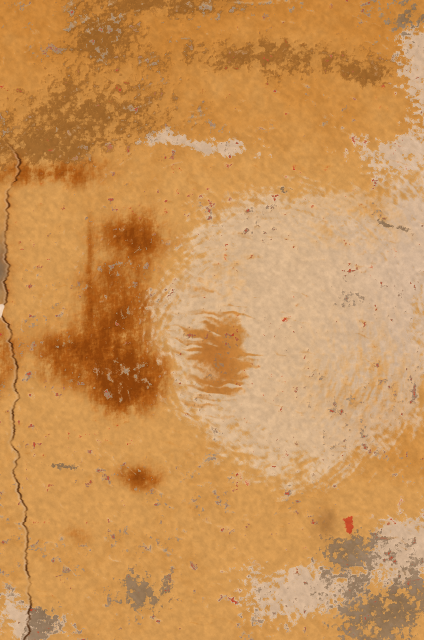
Write a Shadertoy shader that draws this texture.

```glsl
// Weathered ochre plaster: rust, flaking dirt, a brushed cream repair and a long crack.
// Soft elliptical blobs, broken up by value noise, are blended from wall to surface.
// Positions are in canvas heights, with the origin at the lower left.
const vec3 OCHRE = vec3(.83, .60, .33);
const vec3 AMBER = vec3(.78, .51, .22);
const vec3 RUST = vec3(.64, .33, .08);
const vec3 DEEP_RUST = vec3(.50, .23, .04);
const vec3 DIRT = vec3(.55, .35, .15);
const vec3 CREAM = vec3(.85, .71, .56);
const vec3 PALE = vec3(.83, .71, .60);
const vec3 GREY = vec3(.52, .42, .32);
const vec3 SHADOW = vec3(.30, .16, .06);
const vec3 RED_PAINT = vec3(.77, .25, .14);
const vec4 REPAIR = vec4(.475, .485, .222, .228);
const float WARP = .05;
const float GRAIN = .2;

// Each blob holds its centre and its radii
const int BLOBS = 6;
const vec4 RUST_AT[BLOBS] = vec4[](
  vec4(.19, .50, .07, .09), vec4(.19, .39, .055, .055), vec4(.11, .45, .06, .04),
  vec4(.21, .64, .06, .035), vec4(.07, .725, .09, .018), vec4(.215, .262, .03, .018));
const vec4 DIRT_AT[BLOBS] = vec4[](
  vec4(.13, .82, .13, .06), vec4(.42, .905, .14, .03), vec4(.25, 1., .12, .02),
  vec4(.16, .94, .06, .04), vec4(.05, .76, .08, .025), vec4(.57, .88, .04, .02));
const vec4 PALE_AT[BLOBS] = vec4[](
  vec4(.32, .775, .08, .012), vec4(.65, .90, .035, .08), vec4(.63, .755, .08, .035),
  vec4(.48, .08, .09, .05), vec4(.64, .14, .07, .06), vec4(.04, .03, .06, .03));
const vec4 GREY_AT[BLOBS] = vec4[](
  vec4(.61, .05, .09, .06), vec4(.54, .14, .04, .03), vec4(.087, .263, .03, .006),
  vec4(.23, .075, .04, .025), vec4(.065, .035, .03, .03), vec4(.64, .97, .04, .03));
const int CRACK_POINTS = 11;
const vec2 CRACK[CRACK_POINTS] = vec2[](
  vec2(0, .79), vec2(.037, .745), vec2(.016, .70), vec2(.010, .62), vec2(.013, .545),
  vec2(.006, .505), vec2(.023, .453), vec2(.029, .388), vec2(.020, .31),
  vec2(.039, .193), vec2(.045, 0));

float hash(vec2 p) {
  vec3 q = fract(p.xyx * .1031);
  q += dot(q, q.yzx + 33.33);
  return fract((q.x + q.y) * q.z);
}

float noise(vec2 p) {
  vec2 i = floor(p), f = p - i;
  f *= f * (3. - 2. * f);
  return mix(mix(hash(i), hash(i + vec2(1, 0)), f.x),
             mix(hash(i + vec2(0, 1)), hash(i + 1.), f.x), f.y) - .5;
}

// Fractal noise centred on zero
float fbm(vec2 p) {
  float sum = 0., amp = .5;
  for (int i = 0; i < 4; i++) {
    sum += amp * noise(p);
    p = mat2(1.6, 1.2, -1.2, 1.6) * p + 7.3;
    amp *= .55;
  }
  return sum;
}

float blob(vec2 p, vec4 b) {
  vec2 q = (p - b.xy) / b.zw;
  return exp(-dot(q, q));
}

float blobs(vec2 p, vec4 list[BLOBS]) {
  float sum = 0.;
  for (int i = 0; i < BLOBS; i++) sum += blob(p, list[i]);
  return sum;
}

float crackX(float y) {
  float x = 0.;
  for (int i = 0; i < CRACK_POINTS - 1; i++) {
    vec2 a = CRACK[i], b = CRACK[i + 1];
    if (y <= a.y) x = mix(a.x, b.x, min((a.y - y) / (a.y - b.y), 1.));
  }
  return x;
}

void mainImage(out vec4 fragColor, in vec2 fragCoord) {
  vec2 p = fragCoord / iResolution.y;
  vec2 w = p + WARP * vec2(fbm(p * 12.), fbm(p * 12. + 31.));
  float coarse = fbm(p * 15.), fine = fbm(p * 65. + 5.), grain = fbm(p * 170.);
  float rough = .8 * coarse + fine + 1.2 * grain;

  // Ochre wall, darker toward the top and lower right
  float amber = .8 * smoothstep(.6, .95, p.y) + .6 * blob(w, vec4(.63, .31, .1, .07));
  vec3 col = mix(OCHRE, AMBER, clamp(amber + coarse + .5 * fine, 0., 1.));

  // Rust with vertical runs
  float rust = blobs(w, RUST_AT) + .4 * blob(w, vec4(.13, .17, .03, .02))
    + .6 * blob(w, vec4(0, .45, .025, .07)) + .35 * blob(p, vec4(.14, .56, .006, .1));
  rust *= 1. + rough + coarse + 1.2 * fbm(p * vec2(120, 30));
  col = mix(col, RUST, .93 * smoothstep(.05, 1., rust));
  col = mix(col, DEEP_RUST, .75 * smoothstep(.8, 1.7, rust));

  // Flaked dirt and pale bare patches
  col = mix(col, DIRT, .75 * smoothstep(.35, .95, blobs(w, DIRT_AT) + 1.2 * rough));
  col = mix(col, PALE, .9 * smoothstep(.36, .68, blobs(w, PALE_AT) + rough));

  // Cream repair with strokes curving round its rim
  vec2 q = mix(p, w, .3) - vec2(.39, .45);
  float stroke = noise(vec2(length(q) * 230., atan(q.y, -q.x) * 9.));
  float body = 1. - length((w - REPAIR.xy) / REPAIR.zw);
  body = max(body, .55 * blob(w, vec4(.65, .62, .09, .11)) - .18);
  float cover = smoothstep(-.1, .16, body + .3 * rough + .2 * stroke);
  float gaps = blob(w, vec4(.57, .4, .09, .08)) + blob(w, vec4(.55, .65, .08, .05))
    + .8 * blob(w, vec4(.355, .57, .035, .04));
  cover *= 1. - clamp(gaps * (.35 + stroke + rough), 0., .8);
  col = mix(col, mix(CREAM, PALE, smoothstep(.45, .66, p.x)) + .03 * stroke, .95 * cover);

  // Brown window crossed by thin, nearly level scratches
  float scratch = noise(vec2(p.x * 30., p.y * 210. + 40. * p.x + 8. * coarse));
  float core = blob(w, vec4(.333, .44, .043, .08));
  float bare = core + .6 * blob(w, vec4(.375, .465, .03, .05)) + .8 * scratch + .7 * fine + .4 * grain;
  col = mix(col, mix(AMBER, RUST, .6 * core), .85 * smoothstep(.25, .85, bare));

  // Grey peeling and scattered flecks
  float grey = .85 * blobs(w, GREY_AT) + .7 * blob(p, vec4(.45, .705, .022, .008))
    + .7 * blob(p + vec2(0, .25 * p.x), vec4(.6, .8, .05, .006)) + 1.2 * rough;
  float fleck = smoothstep(.36, .5, fine + .5 * coarse + .5 * grain) * smoothstep(.38, .22, p.y);
  col = mix(col, GREY + .2 * coarse, max(.85 * smoothstep(.42, .8, grey), .7 * fleck));

  // Olive smudge and red paint dab
  col = mix(col, DIRT + .07, .7 * blob(w, vec4(.504, .18, .017, .022)));
  float dab = blob(p, vec4(.546, .18, .008, .018)) + fine + grain;
  col = mix(col, RED_PAINT, .85 * smoothstep(.35, .65, dab));

  // Thin broken crack with a pale lip, a rusty flank and one chipped spot
  float side = p.x - crackX(p.y) - .025 * fbm(p.yy * vec2(45, 20));
  float reach = smoothstep(.79, .74, p.y) * clamp(.75 + 2. * fine, .2, 1.);
  col = mix(col, GREY, smoothstep(.002, -.002, side) * blob(p, vec4(0, .58, .02, .05)));
  col = mix(col, RUST, .6 * reach * smoothstep(.4, .6, p.y) * exp(-abs(side) / .008));
  col = mix(col, PALE, .5 * reach * exp(-pow(side / .002 + 1.6, 2.)));
  col = mix(col, SHADOW, .85 * reach * exp(-pow(side / .0018, 2.)));
  col = mix(col, PALE + .1, smoothstep(.4, .6, blob(w, vec4(.008, .505, .01, .014))));

  // Fine relief lit from the upper left
  float relief = fbm(p * 170. + vec2(.35, -.35)) - grain;
  fragColor = vec4(col * (1. + GRAIN * (grain + .8 * relief)), 1);
}
```
